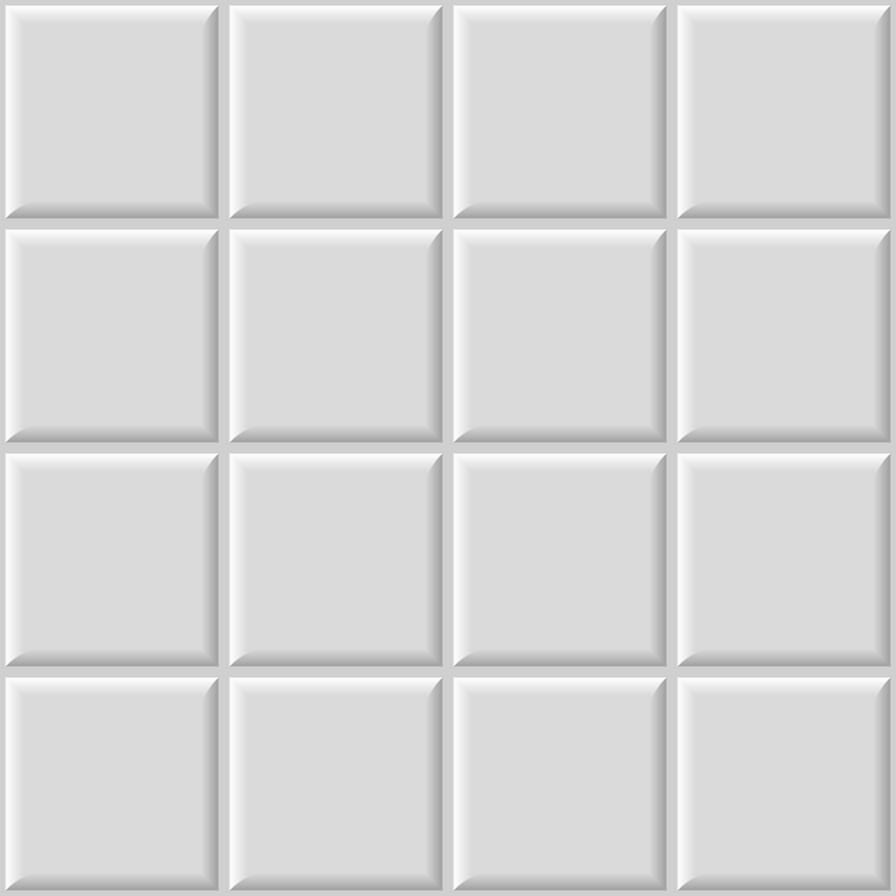
A WebGL 1 fragment shader for this pattern:

```glsl
precision highp float;

uniform vec2 u_resolution;

// Lengths are fractions of one cell.
const float REPEATS = 4.0;
const float GROUT_HALF = 0.0250;
const float BEVEL = 0.080;
const float MITRE_CURVE = 0.64;

const float FACE = 0.855;
const float GROUT = 0.812;
const float HIGHLIGHT = 1.0;
const float SHADOW = 0.62;
const float LIGHT_FALLOFF = 1.05;
const float SHADOW_FALLOFF = 1.15;

// 1 at the tile edge, 0 where the flat face begins.
float bevelProfile(float depth, float falloff) {
  return pow(clamp(1.0 - depth / BEVEL, 0.0, 1.0), falloff);
}

// Shaded bevel that meets the neighbouring lit side along a curved mitre.
float shadedSide(float depth, float alongFromLit, float pixel) {
  float t = clamp(depth / BEVEL, 0.0, 1.0);
  float mitre = depth * (1.0 + MITRE_CURVE * t * t);
  return smoothstep(-pixel, pixel, alongFromLit - mitre);
}

void main() {
  vec2 cell = fract(gl_FragCoord.xy / u_resolution * REPEATS);
  float pixel = REPEATS / min(u_resolution.x, u_resolution.y);

  // Distances inward from left and bottom, then from right and top.
  vec2 low = cell - GROUT_HALF;
  vec2 high = 1.0 - GROUT_HALF - cell;
  float inside = min(min(low.x, low.y), min(high.x, high.y));

  // Light falls from the upper left.
  float lit = bevelProfile(min(low.x, high.y), LIGHT_FALLOFF);
  float litTone = mix(FACE, HIGHLIGHT, lit);

  // The right and bottom sides fall into shade.
  float right = bevelProfile(high.x, SHADOW_FALLOFF);
  float bottom = bevelProfile(low.y, SHADOW_FALLOFF);
  float rightMask = shadedSide(high.x, high.y, pixel) * step(high.x, BEVEL);
  float bottomMask = shadedSide(low.y, low.x, pixel) * step(low.y, BEVEL);
  float shade = max(right * rightMask, bottom * bottomMask);
  float shadeTone = mix(FACE, SHADOW, shade);

  // Join the bevels, then lay the tile over the grout.
  float tile = mix(litTone, shadeTone, max(rightMask, bottomMask));
  float coverage = smoothstep(-0.6 * pixel, 0.6 * pixel, inside);
  gl_FragColor = vec4(vec3(mix(GROUT, tile, coverage)), 1.0);
}
```
